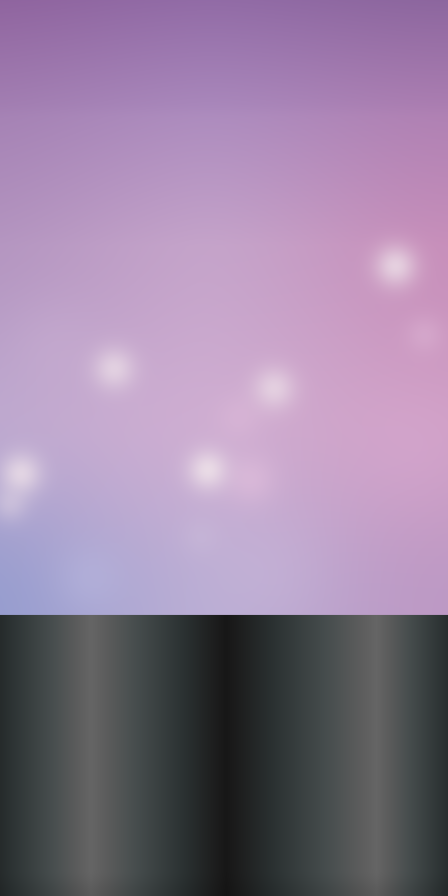
Reproduce this background procedurally as a WebGL 1 fragment shader.

```glsl
precision highp float;
// Violet and pink twilight haze with soft lights above a brushed dark metal panel.

uniform vec2 u_resolution;

const float PANEL_TOP = 0.6276;  // height in canvas widths
const float SKY_HEIGHT = 2.0 - PANEL_TOP;
const vec3 WARM_WHITE = vec3(0.93, 0.88, 0.91);
const vec3 PALE_PINK = vec3(0.90, 0.76, 0.87);
const vec3 PALE_BLUE = vec3(0.74, 0.74, 0.89);

// Linear ramp weight of x between two positions.
float ramp(float a, float b, float x) {
  return clamp((x - a) / (b - a), 0.0, 1.0);
}

// Five colour stops from the top of the sky (t = 0) to its base (t = 1).
vec3 column(float t, vec3 top, vec3 upper, vec3 centre, vec3 lower, vec3 base) {
  vec3 c = mix(top, upper, ramp(0.0, 0.19, t));
  c = mix(c, centre, ramp(0.17, 0.40, t));
  c = mix(c, lower, smoothstep(0.36, 0.72, t));
  return mix(c, base, smoothstep(0.66, 1.0, t));
}

// Blends three vertical colour columns across the width.
vec3 haze(vec2 p) {
  float t = (2.0 - p.y) / SKY_HEIGHT;
  vec3 left = column(t, vec3(0.56, 0.39, 0.62), vec3(0.64, 0.50, 0.70),
    vec3(0.70, 0.58, 0.75), vec3(0.74, 0.66, 0.81), vec3(0.58, 0.61, 0.81));
  vec3 middle = column(t, vec3(0.57, 0.42, 0.65), vec3(0.67, 0.54, 0.74),
    vec3(0.77, 0.64, 0.79), vec3(0.81, 0.68, 0.82), vec3(0.73, 0.68, 0.83));
  vec3 right = column(t, vec3(0.55, 0.40, 0.62), vec3(0.68, 0.50, 0.70),
    vec3(0.78, 0.56, 0.73), vec3(0.81, 0.62, 0.77), vec3(0.74, 0.60, 0.77));
  vec3 c = mix(left, middle, smoothstep(-0.12, 0.52, p.x));
  return mix(c, right, smoothstep(0.42, 1.02, p.x));
}

// Mixes a round Gaussian light into the colour below it.
vec3 glow(vec3 c, vec2 p, vec2 centre, float radius, float strength, vec3 tint) {
  vec2 d = (p - centre) / radius;
  return mix(c, tint, strength * exp(-dot(d, d)));
}

vec3 sky(vec2 p) {
  vec3 c = haze(p);
  // Wide, faint clouds of light
  c = glow(c, p, vec2(0.93, 1.00), 0.14, 0.28, vec3(0.86, 0.68, 0.84));
  c = glow(c, p, vec2(0.12, 1.23), 0.10, 0.22, vec3(0.81, 0.71, 0.84));
  c = glow(c, p, vec2(0.20, 0.71), 0.075, 0.35, PALE_BLUE);
  c = glow(c, p, vec2(0.60, 0.72), 0.13, 0.30, vec3(0.80, 0.73, 0.86));
  // Small dim companions
  c = glow(c, p, vec2(0.948, 1.253), 0.042, 0.32, PALE_PINK);
  c = glow(c, p, vec2(0.534, 1.068), 0.050, 0.30, PALE_PINK);
  c = glow(c, p, vec2(0.560, 0.930), 0.055, 0.50, PALE_PINK);
  c = glow(c, p, vec2(0.448, 0.802), 0.042, 0.24, vec3(0.82, 0.77, 0.87));
  c = glow(c, p, vec2(0.022, 0.875), 0.040, 0.38, WARM_WHITE);
  // Bright lights
  c = glow(c, p, vec2(0.883, 1.406), 0.046, 0.78, WARM_WHITE);
  c = glow(c, p, vec2(0.255, 1.177), 0.046, 0.70, WARM_WHITE);
  c = glow(c, p, vec2(0.612, 1.133), 0.046, 0.68, WARM_WHITE);
  c = glow(c, p, vec2(0.464, 0.951), 0.044, 0.88, WARM_WHITE);
  return glow(c, p, vec2(0.047, 0.943), 0.046, 0.78, WARM_WHITE);
}

// Two lit ridges with a dark fold between them.
vec3 metal(vec2 p) {
  float light = mix(0.16, 0.395, ramp(0.0, 0.203, p.x));
  light = mix(light, 0.088, ramp(0.203, 0.505, p.x));
  light = mix(light, 0.395, ramp(0.505, 0.841, p.x));
  light = mix(light, 0.17, ramp(0.841, 1.0, p.x));
  // Mid tones lean slightly green
  float lean = smoothstep(0.09, 0.20, light) * (1.0 - smoothstep(0.28, 0.38, light));
  vec3 c = vec3(light) + lean * vec3(-0.018, 0.008, 0.010);
  return c * mix(0.90, 1.0, smoothstep(0.0, 0.06, p.y));
}

void main() {
  // Width runs 0 to 1, height 0 to 2
  vec2 p = gl_FragCoord.xy / u_resolution * vec2(1.0, 2.0);
  float softness = 1.0 / u_resolution.y;
  float above = smoothstep(PANEL_TOP - softness, PANEL_TOP + softness, p.y);
  gl_FragColor = vec4(mix(metal(p), sky(p), above), 1.0);
}
```
